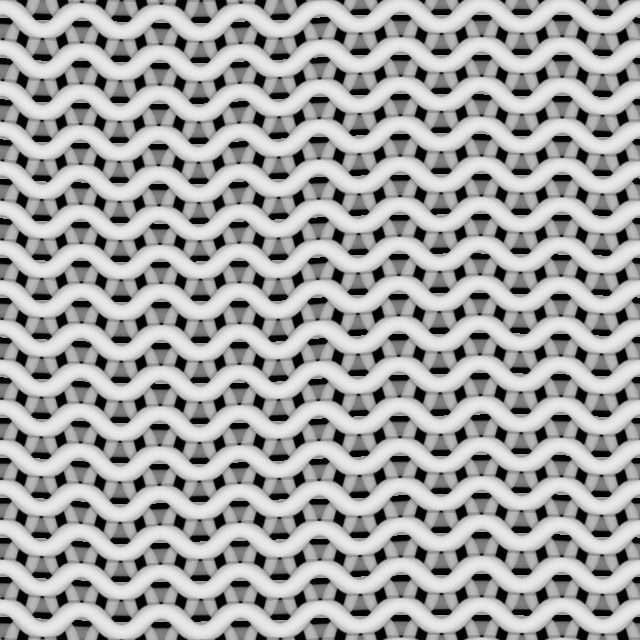
Give the GLSL for this texture, as a WebGL 2 fragment shader.

```glsl
#version 300 es
precision highp float;

uniform vec2 u_resolution;
out vec4 fragColor;

const float TAU = 6.2831853;

float hash(vec2 p) {
  return fract(sin(dot(p, vec2(127.1, 311.7))) * 43758.5453);
}

// Value noise on a lattice that wraps after "period" cells
float wrapNoise(vec2 p, float period) {
  vec2 cell = floor(p), f = fract(p);
  f = f * f * (3.0 - 2.0 * f);
  vec2 a = mod(cell, period), b = mod(cell + 1.0, period);
  return mix(mix(hash(a), hash(vec2(b.x, a.y)), f.x),
             mix(hash(vec2(a.x, b.y)), hash(b), f.x), f.y);
}

// Coverage of a strand from its signed edge distance
float cover(float edge, float soft) {
  return 1.0 - smoothstep(-soft, soft, edge);
}

// Rounded strand brightness: "across" is 0 on the axis and 1 on the edge
float roundShade(float across, float rim, float crown) {
  return mix(rim, crown, sqrt(max(1.0 - across * across, 0.0)));
}

void main() {
  vec2 uv = gl_FragCoord.xy / u_resolution;
  float soft = max(0.014, 8.0 / u_resolution.y);

  // Eight stitches across, sixteen rows up, pulled slightly out of line
  vec2 p = uv * 8.0;
  p.y += 0.057 * sin(TAU * uv.x);
  p.x += 0.07 * (wrapNoise(uv * 4.0, 4.0) - 0.5);
  p.y += 0.05 * (wrapNoise(uv * 8.0 + 3.5, 8.0) - 0.5);

  float rise = mod(p.y - 0.27, 0.5);
  float fromRow = rise > 0.25 ? rise - 0.5 : rise;

  // Front yarn: a wave, with a wider lip where the loops cross
  float slope = -0.13 * TAU * sin(TAU * p.x);
  float waveDist = abs(fromRow - 0.13 * cos(TAU * p.x)) / sqrt(1.0 + slope * slope);
  float steep = pow(sin(TAU * p.x), 2.0);
  float lipRadius = 0.088 + 0.042 * steep;

  // Rear legs lean together under crests and apart under troughs
  float halfStitch = round(p.x * 2.0);
  float side = abs(p.x - halfStitch * 0.5);
  float height = mod(halfStitch, 2.0) < 0.5 ? rise : 0.5 - rise;
  float bend = max(height - 0.3, 0.0);
  float legAxis = 0.09 + 0.27 * (height - 0.2) + 2.0 * bend * bend;
  float legDist = abs(side - legAxis) * 0.95;

  // Deep yarn closing the gap between paired legs
  float deepDist = abs(height - 0.335);
  float shade = 0.01;
  shade = mix(shade, roundShade(deepDist / 0.095, 0.3, 0.5),
              cover(deepDist - 0.09, soft) * step(side, legAxis));

  // Legs, shadowed close to the front yarn
  float shadow = mix(0.8, 1.0, smoothstep(0.0, 0.07, waveDist - lipRadius));
  shade = mix(shade, roundShade(legDist / 0.08, 0.47, 0.72) * shadow,
              cover(legDist - 0.075, soft));

  // Lip, then the bright yarn over it
  shade = mix(shade, roundShade(waveDist / (lipRadius + 0.01), 0.52, 0.85),
              cover(waveDist - lipRadius, soft));
  shade = mix(shade, roundShade(waveDist / 0.1, 0.64, 0.91),
              cover(waveDist - 0.088, soft));

  fragColor = vec4(vec3(shade), 1.0);
}
```
